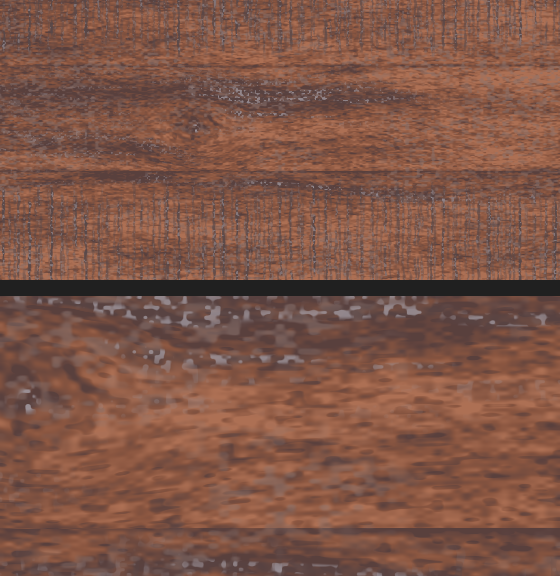
Top, the full canvas; bottom, a detail of the centre.
A Shadertoy shader for this texture:

```glsl
const vec3 DARK_BROWN  = vec3(0.35, 0.25, 0.24);
const vec3 BROWN       = vec3(0.45, 0.295, 0.245);
const vec3 RUST        = vec3(0.54, 0.335, 0.25);
const vec3 LIGHT_RUST  = vec3(0.68, 0.44, 0.33);
const vec3 GROOVE_GREY = vec3(0.34, 0.28, 0.285);
const vec3 HAZE_GREY   = vec3(0.54, 0.45, 0.43);
const vec3 SHEEN_GREY  = vec3(0.64, 0.61, 0.64);
const float TOP_SEAM = 0.765;
const float LOW_SEAM = 0.39;
const float SAW_SPACING = 0.041;
const float SAW_WIDTH = 0.0042;
const float BROAD_CONTRAST = 1.05;
const float FINE_CONTRAST = 0.46;
const float SPECK_CONTRAST = 0.46;
const vec2 KNOT = vec2(0.70, 0.545);

float hash(vec2 p) {
    return fract(sin(dot(p, vec2(127.1, 311.7))) * 43758.5453);
}

float noise(vec2 p) {
    vec2 i = floor(p), f = fract(p);
    f = f * f * (3.0 - 2.0 * f);
    return mix(mix(hash(i), hash(i + vec2(1, 0)), f.x),
               mix(hash(i + vec2(0, 1)), hash(i + vec2(1, 1)), f.x), f.y);
}

float fbm(vec2 p) {
    float sum = 0.0, amp = 0.5;
    for (int i = 0; i < 4; i++) {
        sum += amp * noise(p);
        p = p * 2.03 + 17.3;
        amp *= 0.5;
    }
    return sum / 0.9375;
}

// Soft band around a center
float streak(float x, float center, float halfWidth) {
    float d = (x - center) / halfWidth;
    return exp(-d * d);
}

// Broken vertical grooves on the outer planks, each fading out near the seam
float sawMarks(vec2 p, float spacing, float seed, float px) {
    float wobble = 0.006 * (noise(vec2(p.x * 9.0, p.y * 14.0 + seed)) - 0.5)
                 + 0.005 * (noise(vec2(p.x * 30.0, p.y * 75.0)) - 0.5);
    float x = (p.x + wobble) / spacing;
    float id = floor(x);
    float shift = 0.5 + 0.45 * (hash(vec2(id, seed)) - 0.5);
    float d = abs(x - id - shift) * spacing;
    float width = SAW_WIDTH * (0.45 + 0.9 * noise(vec2(id * 5.3, p.y * 70.0 + seed)));
    float line = 1.0 - smoothstep(width - px * 0.6, width + px * 0.8, d);
    float reach = hash(vec2(id, seed + 4.0));
    float upper = smoothstep(0.0, 0.05, p.y - TOP_SEAM - 0.01 - 0.07 * reach);
    float lower = smoothstep(0.0, 0.06, LOW_SEAM - 0.01 - p.y - 0.08 * reach);
    float broken = smoothstep(0.1, 0.45, noise(vec2(id * 7.7 + seed, p.y * 20.0)));
    float strength = 0.5 + 0.5 * hash(vec2(id, seed + 9.0));
    return line * broken * strength * max(upper, lower);
}

vec3 woodColor(float tone) {
    vec3 c = mix(DARK_BROWN, BROWN, clamp(tone / 0.3, 0.0, 1.0));
    c = mix(c, RUST, clamp((tone - 0.3) / 0.25, 0.0, 1.0));
    return mix(c, LIGHT_RUST, clamp((tone - 0.55) / 0.4, 0.0, 1.0));
}

void mainImage(out vec4 fragColor, in vec2 fragCoord) {
    float px = 1.0 / iResolution.y;
    vec2 p = fragCoord * px;

    // Planks
    float top = smoothstep(-px, px, p.y - TOP_SEAM);
    float low = smoothstep(-px, px, LOW_SEAM - p.y);
    float middle = 1.0 - max(top, low);
    float plank = step(TOP_SEAM, p.y) + 2.0 * step(p.y, LOW_SEAM);

    // Grain, bent around the knot
    vec2 k = p - KNOT;
    float bend = exp(-dot(k * vec2(6.0, 8.0), k * vec2(6.0, 8.0))) * middle;
    vec2 g = vec2(p.x, p.y - 0.6 * k.y * bend);
    g.y += 0.03 * (noise(vec2(p.x * 2.3, p.y * 3.0 + plank * 8.0)) - 0.5);
    float broad = fbm(vec2(g.x * 1.6, g.y * 11.0 + plank * 31.0));
    float fine = noise(vec2(g.x * 22.0, g.y * 125.0));
    float speck = noise(vec2(g.x * 90.0, g.y * 200.0));
    float pores = smoothstep(0.62, 0.85, noise(vec2(g.x * 48.0, g.y * 170.0 + 50.0)));
    float tone = mix(0.66, 0.76, middle) + BROAD_CONTRAST * (broad - 0.5)
               + FINE_CONTRAST * (fine - 0.5) + SPECK_CONTRAST * (speck - 0.5)
               - 0.30 * pores;

    // Dark heartwood tapering to the right
    float taper = 1.0 - smoothstep(0.6, 1.6, p.x);
    float heart = streak(g.y, 0.655, 0.035 + 0.065 * taper)
                * (1.0 - smoothstep(1.25, 1.65, p.x));
    float tail = streak(g.y, 0.475, 0.05) * (1.0 - smoothstep(0.4, 0.85, p.x));
    tone -= middle * (0.58 * heart + 0.5 * tail) * (0.7 + 0.6 * broad);

    // Knot: tilted, uneven rings fading into a dark halo
    vec2 tilted = vec2(k.x + 0.5 * k.y, k.y - 0.25 * k.x);
    float r = length(tilted * vec2(0.95, 1.15)) + 0.05 * (fbm(p * 11.0) - 0.5);
    float rings = 0.5 + 0.5 * sin(r * 150.0 + 4.0 * noise(p * 16.0));
    float knot = 1.0 - smoothstep(0.05, 0.12, r);
    tone -= knot * (0.22 + 0.22 * rings) + 0.3 * (1.0 - smoothstep(0.008, 0.03, r));

    // Seams and the dark streak below the lower one
    float seam = streak(p.y, TOP_SEAM, 0.006) + streak(p.y, LOW_SEAM, 0.006);
    float patchy = noise(vec2(p.x * 5.0, plank * 3.0));
    float slope = LOW_SEAM - 0.03 - 0.06 * smoothstep(0.6, 1.8, p.x);
    float band = streak(g.y, slope, 0.022) * smoothstep(0.25, 0.7, fbm(vec2(p.x * 4.0, p.y * 30.0)));
    float gap = streak(p.y, TOP_SEAM - 0.018, 0.018) * streak(p.x, 1.24, 0.1);
    tone -= seam * (0.2 + 0.45 * patchy) + 0.5 * band + 0.6 * gap;
    vec3 color = woodColor(clamp(tone, 0.0, 1.0));

    // Dull film lying in fine flecks
    float film = smoothstep(0.45, 0.85, noise(vec2(p.x * 75.0, p.y * 130.0) + 9.0))
               * smoothstep(0.3, 0.65, fbm(p * vec2(4.0, 9.0) + 40.0));
    color = mix(color, HAZE_GREY, 0.55 * film);

    // Saw grooves, strong ones and a fainter set between
    float saw = max(sawMarks(p, SAW_SPACING, 3.0, px),
                    0.6 * sawMarks(p, SAW_SPACING * 0.57, 21.0, px));
    color = mix(color, GROOVE_GREY, 0.95 * saw);

    // Grey glints in grooves, open pores and the knot
    float glint = smoothstep(0.55, 0.8, noise(p * vec2(150.0, 170.0)));
    float rows = smoothstep(0.45, 0.75, noise(vec2(g.x * 7.0, g.y * 75.0)));
    float zone = streak(p.y, 0.63, 0.075) * streak(p.x, 1.0, 0.4)
               + 0.7 * tail + 0.8 * band + 0.35 * middle * heart;
    float pits = rows * clamp(zone, 0.0, 1.0);
    float center = 1.0 - smoothstep(0.006, 0.018, length(k * vec2(1.3, 0.8)));
    color = mix(color, GROOVE_GREY, 0.4 * pits);
    color = mix(color, SHEEN_GREY, glint * clamp(0.6 * saw + 0.75 * pits + center, 0.0, 0.85));

    fragColor = vec4(color, 1.0);
}
```
